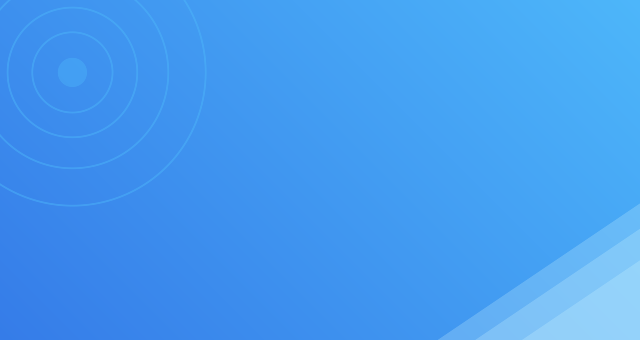
A Shadertoy shader for this background:

```glsl
// Blue diagonal gradient with concentric rings and pale slanted corner bands.

// Smooth coverage of the region where the signed distance is negative.
float coverage(float dist, float pixel) {
    return smoothstep(0.5 * pixel, -0.5 * pixel, dist);
}

void mainImage(out vec4 fragColor, in vec2 fragCoord) {
    // Canvas height is one unit
    vec2 p = fragCoord / iResolution.y;
    float aspect = iResolution.x / iResolution.y;
    float pixel = 1.0 / iResolution.y;

    // Background gradient from lower left to upper right
    float t = (p.x + p.y) / (aspect + 1.0);
    vec3 color = mix(vec3(0.208, 0.485, 0.91), vec3(0.302, 0.715, 0.98), t);

    // Central dot and rings with widening gaps
    vec3 ringColor = vec3(0.30, 0.72, 0.98);
    float radius = length(p - vec2(0.213, 0.787));
    color = mix(color, ringColor, 0.38 * coverage(radius - 0.043, pixel));
    for (int i = 0; i < 4; i++) {
        float k = float(i);
        float ringRadius = 0.118 + 0.0634 * k + 0.0093 * k * k;
        float ring = coverage(abs(radius - ringRadius) - 0.0027, pixel);
        color = mix(color, ringColor, 0.45 * ring);
    }

    // Translucent half planes stacked in the lower right corner
    vec2 normal = normalize(vec2(-0.675, 1.0));
    for (int i = 0; i < 3; i++) {
        float k = float(i);
        float baseX = 1.287 + 0.097 * k + 0.0135 * k * k;
        float edge = dot(p - vec2(baseX, 0.0), normal);
        color = mix(color, vec3(0.84, 0.98, 1.0), 0.23 * coverage(edge, pixel));
    }

    fragColor = vec4(color, 1.0);
}
```
